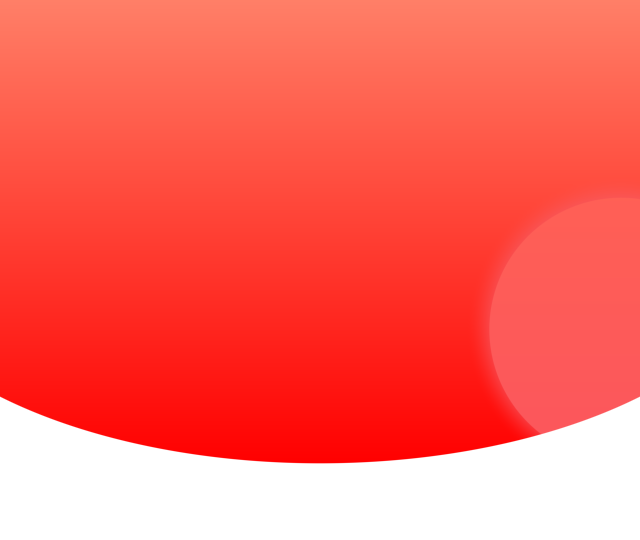
Write a WebGL 2 fragment shader that draws this background.

```glsl
#version 300 es
precision highp float;
// A red panel with a curved lower edge on white, and a pale disc with a soft
// halo at its right. The panel is an ellipse below its centre line, filled
// with a vertical gradient; all lengths are in units of the canvas height.

uniform vec2 u_resolution;
out vec4 fragColor;

const vec3 PAPER = vec3(1.0);
const vec3 PANEL_TOP = vec3(1.0, 0.498, 0.406);
const vec3 PANEL_BOTTOM = vec3(1.0, 0.0, 0.0);
const vec3 DISC_TOP = vec3(1.0, 0.375, 0.335);
const vec3 DISC_BOTTOM = vec3(0.985, 0.335, 0.362);
const vec3 HALO = vec3(0.96, 0.38, 0.42);

const vec2 PANEL_RADII = vec2(0.844, 0.429);
const float PANEL_CENTRE_Y = 0.571;
const vec2 DISC_CENTRE = vec2(1.150, 0.390);
const float DISC_RADIUS = 0.2438;
const float HALO_REACH = 0.042;

float circleDistance(vec2 p, float radius) {
    return length(p) - radius;
}

// First-order distance to an ellipse, accurate near its edge.
float ellipseDistance(vec2 p, vec2 radii) {
    float level = length(p / radii);
    float slope = length(p / (radii * radii));
    return level * (level - 1.0) / max(slope, 1e-4);
}

// Coverage of a shape, softened over the given half width.
float coverage(float dist, float softness) {
    return 1.0 - smoothstep(-softness, softness, dist);
}

// Vertical blend between two colours at the given heights.
vec3 verticalGradient(float y, float low, float high, vec3 bottom, vec3 top) {
    return mix(bottom, top, clamp((y - low) / (high - low), 0.0, 1.0));
}

void main() {
    vec2 p = gl_FragCoord.xy / u_resolution.y;
    float aspect = u_resolution.x / u_resolution.y;
    float pixel = 0.75 / u_resolution.y;

    // Panel gradient
    float panelBottom = PANEL_CENTRE_Y - PANEL_RADII.y;
    vec3 color = verticalGradient(p.y, panelBottom, 1.0, PANEL_BOTTOM, PANEL_TOP);

    // Halo, then the disc over it
    float disc = circleDistance(p - DISC_CENTRE, DISC_RADIUS);
    vec3 discColor = verticalGradient(p.y, DISC_CENTRE.y - DISC_RADIUS,
        DISC_CENTRE.y + DISC_RADIUS, DISC_BOTTOM, DISC_TOP);
    color = mix(color, HALO, coverage(disc, HALO_REACH));
    color = mix(color, discColor, coverage(disc, pixel));

    // Curved lower edge; the panel is open above the ellipse centre
    vec2 fromCentre = p - vec2(0.5 * aspect, PANEL_CENTRE_Y);
    fromCentre.y = min(fromCentre.y, 0.0);
    float panel = ellipseDistance(fromCentre, PANEL_RADII);
    color = mix(PAPER, color, coverage(panel, pixel));

    fragColor = vec4(color, 1.0);
}
```
